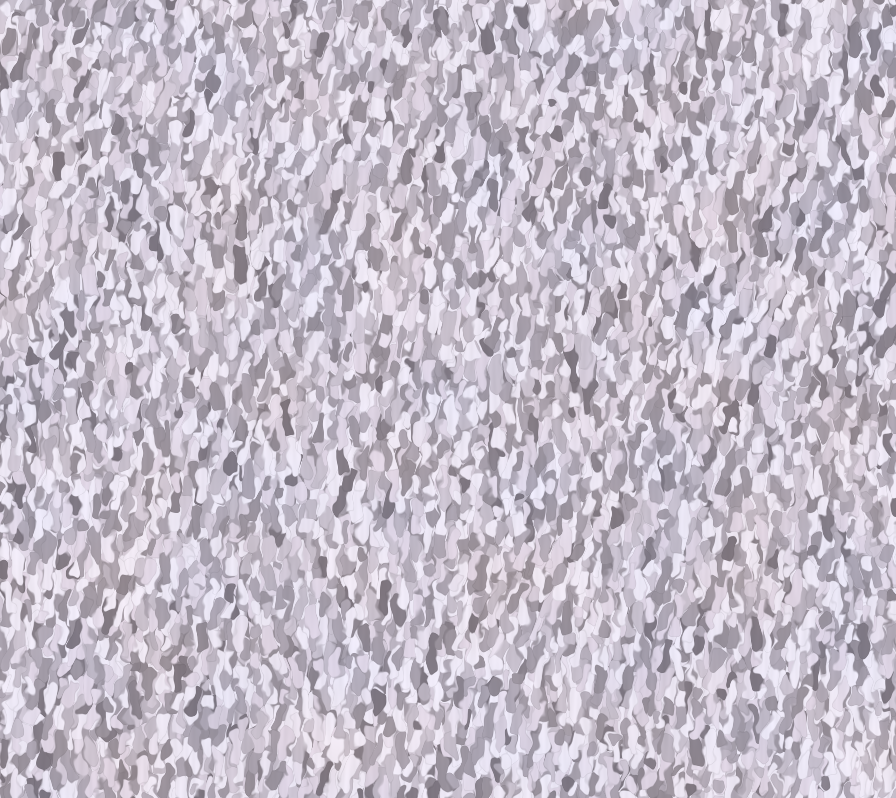
Write a WebGL 2 fragment shader that draws this texture.

```glsl
#version 300 es
precision highp float;
// Pale lavender and grey flakes, mostly upright with a slight lean to the right.
// Layers of tapered capsules, one per jittered grid cell, are painted over each
// other, light and dark alternating; gradient noise makes their outlines ragged.

uniform vec2 u_resolution;
out vec4 fragColor;

// Lengths are fractions of the canvas height
const int LAYERS = 5;
const vec2 CELL = vec2(0.018, 0.030);
const vec2 HALF_LENGTH = vec2(0.002, 0.020);
const vec2 RADIUS = vec2(0.0042, 0.0076);
const float TAPER = 0.5;
const vec2 LEAN = vec2(-0.22, 0.42);
const float LEAN_DRIFT = 0.25;
const float SCALE_BOTTOM = 1.15;
const float SCALE_TOP = 0.92;
const vec2 WARP_FREQUENCY = vec2(80.0, 55.0);
const float WARP = 0.0078;
const float SOFTNESS = 0.0011;
const float RIM_WIDTH = 0.0018;
const float RIM_SHADE = 0.08;
const float STREAK = 0.045;
const float SHADE_DRIFT = 0.02;
const float TINT_DRIFT = 0.03;
const vec3 GROUND = vec3(0.65, 0.62, 0.66);

const vec3 TONES[6] = vec3[6](
    vec3(0.49, 0.46, 0.50), vec3(0.60, 0.57, 0.61), vec3(0.68, 0.65, 0.70),
    vec3(0.78, 0.75, 0.80), vec3(0.87, 0.83, 0.89), vec3(0.93, 0.91, 0.96));
// Rank in 0..1 at which each tone is reached
const float RANKS[6] = float[6](0.0, 0.11, 0.29, 0.44, 0.58, 0.79);

vec3 hash3(ivec3 cell) {
    uvec3 v = uvec3(cell) * 1664525u + 1013904223u;
    v.x += v.y * v.z; v.y += v.z * v.x; v.z += v.x * v.y;
    v ^= v >> 16u;
    v.x += v.y * v.z; v.y += v.z * v.x; v.z += v.x * v.y;
    return vec3(v >> 8u) / 16777216.0;
}

float cornerSlope(ivec2 corner, vec2 offset, int seed) {
    float angle = 6.28319 * hash3(ivec3(corner, seed)).x;
    return dot(vec2(cos(angle), sin(angle)), offset);
}

float gradientNoise(vec2 p, int seed) {
    ivec2 i = ivec2(floor(p));
    vec2 f = fract(p);
    vec2 w = f * f * f * (f * (f * 6.0 - 15.0) + 10.0);
    float low = mix(cornerSlope(i, f, seed),
                    cornerSlope(i + ivec2(1, 0), f - vec2(1, 0), seed), w.x);
    float high = mix(cornerSlope(i + ivec2(0, 1), f - vec2(0, 1), seed),
                     cornerSlope(i + ivec2(1, 1), f - vec2(1, 1), seed), w.x);
    return mix(low, high, w.y);
}

vec3 toneAt(float rank) {
    vec3 tone = TONES[0];
    for (int i = 1; i < 6; i++)
        tone = mix(tone, TONES[i], smoothstep(RANKS[i - 1], RANKS[i], rank));
    return tone;
}

// Distance to an upright capsule whose radius changes along its length
float flakeDistance(vec2 p, float halfLength, float radius, float taper) {
    float y = clamp(p.y, -halfLength, halfLength);
    return length(p - vec2(0.0, y)) - radius * (1.0 + taper * y / halfLength);
}

vec3 paintLayer(vec3 color, vec2 p, int layer, float leanShift, float soft) {
    float scale = mix(SCALE_BOTTOM, SCALE_TOP, float(layer) / float(LAYERS - 1));
    vec2 q = p / scale;
    ivec2 home = ivec2(floor(q / CELL));
    for (int j = -1; j <= 1; j++)
    for (int i = -1; i <= 1; i++) {
        ivec2 cell = home + ivec2(i, j);
        vec3 place = hash3(ivec3(cell, layer));
        vec3 shape = hash3(ivec3(cell, layer + 50));
        vec2 r = q - (vec2(cell) + mix(vec2(0.1), vec2(0.9), place.xy)) * CELL;
        float lean = mix(LEAN.x, LEAN.y, shape.z) + leanShift;
        float c = cos(lean), s = sin(lean);
        r = vec2(c * r.x - s * r.y, s * r.x + c * r.y);
        float halfLength = mix(HALF_LENGTH.x, HALF_LENGTH.y, shape.x);
        float radius = mix(RADIUS.x, RADIUS.y, shape.y);
        float taper = TAPER * (2.0 * fract(shape.y * 17.0) - 1.0) * 0.5;
        float d = scale * flakeDistance(r, halfLength, radius, taper);
        // Neighbouring cells take turns between the dark and the light half
        float rank = 0.5 * (place.z + float((cell.x + cell.y) & 1));
        float rim = RIM_SHADE * smoothstep(-RIM_WIDTH, 0.0, d);
        color = mix(color, toneAt(rank) * (1.0 - rim), smoothstep(soft, -soft, d));
    }
    return color;
}

void main() {
    vec2 p = gl_FragCoord.xy / u_resolution.y;
    float soft = max(SOFTNESS, 0.6 / u_resolution.y);

    // Ragged outlines
    vec2 bend = vec2(gradientNoise(p * WARP_FREQUENCY, 101),
                     gradientNoise(p * WARP_FREQUENCY, 102));
    vec2 bent = p + WARP * bend;
    float leanShift = LEAN_DRIFT * gradientNoise(p * 4.0, 103);

    // Stack the flakes
    vec3 color = GROUND;
    for (int layer = 0; layer < LAYERS; layer++)
        color = paintLayer(color, bent, layer, leanShift, soft);

    // Fine vertical streaks, slow shade and warm to cool tint
    float streak = STREAK * gradientNoise(p * vec2(170.0, 18.0), 104);
    float shade = SHADE_DRIFT * gradientNoise(p * 5.0, 105);
    float tint = TINT_DRIFT * gradientNoise(p * 9.0, 106);
    color *= 1.0 + streak + shade;
    color += tint * vec3(0.7, 0.0, -0.8);
    fragColor = vec4(clamp(color, 0.0, 1.0), 1.0);
}
```
